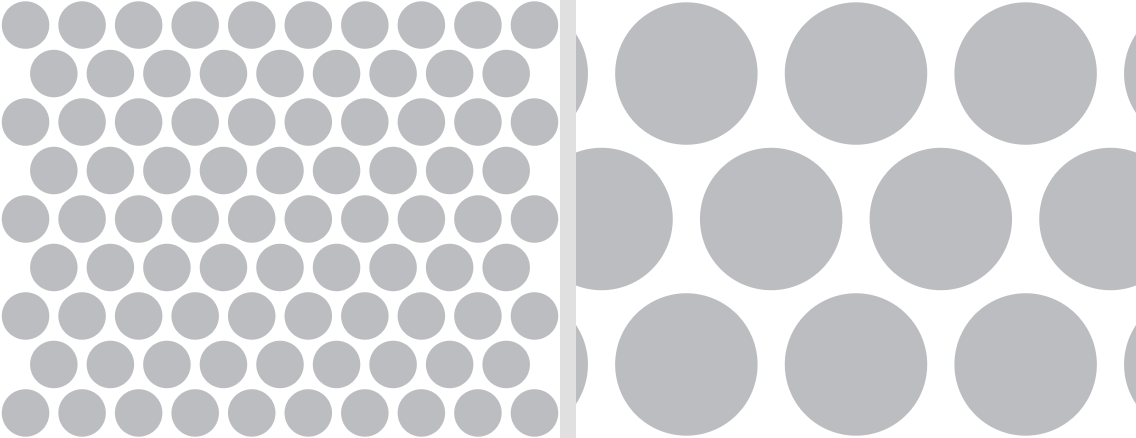
Left, the full canvas; right, a detail of the centre.
Give the GLSL for this pattern, as a Shadertoy shader.

```glsl
const vec3 BACKGROUND = vec3(1.0);
const vec3 DOT_COLOR = vec3(0.737, 0.741, 0.753);
const vec2 PITCH = vec2(0.1291, 0.1107);  // dot spacing, in canvas heights
const float RADIUS = 0.0542;
const float LAST_ROW = 4.0;               // rows run from -4 to 4
const float LONG_ROW_END = 4.5;           // 10 dots, short rows have 9

// Signed distance to the nearest dot of the staggered grid
float dotGridDistance(vec2 p) {
    vec2 cell = p / PITCH;
    float row = clamp(floor(cell.y + 0.5), -LAST_ROW, LAST_ROW);
    float isShort = mod(row, 2.0);

    // Long rows sit on half columns, short rows on whole columns
    float shift = 0.5 * isShort;
    float column = floor(cell.x + shift) + 0.5 - shift;
    float rowEnd = LONG_ROW_END - shift;
    column = clamp(column, -rowEnd, rowEnd);

    return length(p - vec2(column, row) * PITCH) - RADIUS;
}

void mainImage(out vec4 fragColor, in vec2 fragCoord) {
    vec2 p = (fragCoord - 0.5 * iResolution.xy) / iResolution.y;
    float pixel = 1.0 / iResolution.y;

    // One-pixel antialiased edge
    float coverage = clamp(0.5 - dotGridDistance(p) / pixel, 0.0, 1.0);
    fragColor = vec4(mix(BACKGROUND, DOT_COLOR, coverage), 1.0);
}
```
